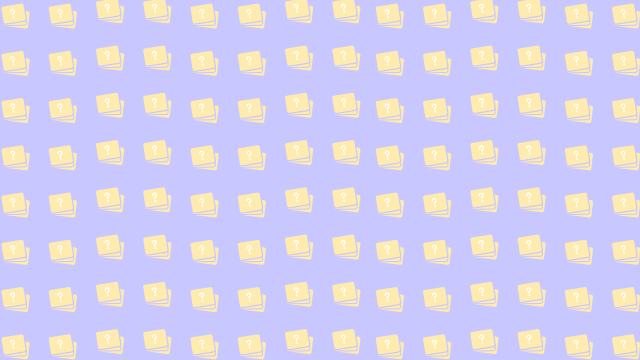
Reproduce this pattern procedurally as a WebGL 1 fragment shader.

```glsl
precision mediump float;
// Pale lavender field with a 14 by 8 grid of small cream card stacks.
// Rounded-box distances draw each stack, with field-coloured gaps between cards;
// pairs of columns are lifted in turn, and every eighth column is narrower.

uniform vec2 u_resolution;

// The canvas is 768 units wide; one pixel covers this many units.
float pixelSize() {
  return 768.0 / u_resolution.x;
}

float fill(float d) {
  return clamp(0.5 - d / pixelSize(), 0.0, 1.0);
}

vec2 rotate(vec2 p, float angle) {
  float c = cos(angle), s = sin(angle);
  return vec2(c * p.x + s * p.y, c * p.y - s * p.x);
}

float roundedBox(vec2 p, vec2 halfSize, float radius) {
  vec2 q = abs(p) - halfSize + radius;
  return length(max(q, 0.0)) + min(max(q.x, q.y), 0.0) - radius;
}

float segment(vec2 p, vec2 a, vec2 b) {
  vec2 ab = b - a;
  return length(p - a - ab * clamp(dot(p - a, ab) / dot(ab, ab), 0.0, 1.0));
}

// Three-quarter ring, short stem and a round dot.
float hookAndDot(vec2 p) {
  vec2 q = p - vec2(0.0, 2.7);
  float radius = 2.2;
  float ring = abs(length(q) - radius);
  if (q.x < 0.0 && q.y < 0.0) {
    ring = min(length(q + vec2(radius, 0.0)), length(q + vec2(0.0, radius)));
  }
  float stem = segment(p, vec2(0.0, 0.5), vec2(0.0, -1.4));
  return min(min(ring, stem) - 0.8, length(p + vec2(0.0, 4.2)) - 1.1);
}

// Cards are layered from back to front, each cut out by a gap.
vec3 cardStack(vec2 p, vec3 field) {
  vec3 cream = vec3(0.996, 0.922, 0.686);
  vec2 frontPos = rotate(p, 0.158);
  float back = roundedBox(rotate(p - vec2(5.1, -6.2), -0.122), vec2(13.3, 10.5), 2.4);
  float middle = roundedBox(rotate(p - vec2(1.4, -10.0), 0.02), vec2(13.3, 3.6), 1.8);
  float front = roundedBox(frontPos, vec2(13.4, 10.4), 2.5);

  vec3 color = mix(field, cream, fill(back));
  color = mix(color, field, fill(middle - 1.2));
  color = mix(color, cream, fill(middle));
  color = mix(color, field, fill(front - 1.4));
  color = mix(color, cream, fill(front));
  return mix(color, vec3(1.0, 0.995, 0.975), fill(hookAndDot(frontPos + vec2(0.7, 0.0))));
}

void main() {
  vec2 p = vec2(gl_FragCoord.x, u_resolution.y - gl_FragCoord.y) * pixelSize();

  // Blocks of eight columns, slightly narrower than eight full cells.
  float cell = 56.7;
  float blockX = mod(p.x, 449.2);
  float column = floor(blockX / cell);

  // Two columns low, two columns lifted.
  float lift = 6.3 * step(2.0, mod(column, 4.0));
  vec2 local = vec2(blockX - column * cell, mod(p.y + lift, cell)) - 16.3;

  vec3 field = vec3(0.788, 0.78, 1.0);
  gl_FragColor = vec4(cardStack(vec2(local.x, -local.y), field), 1.0);
}
```
